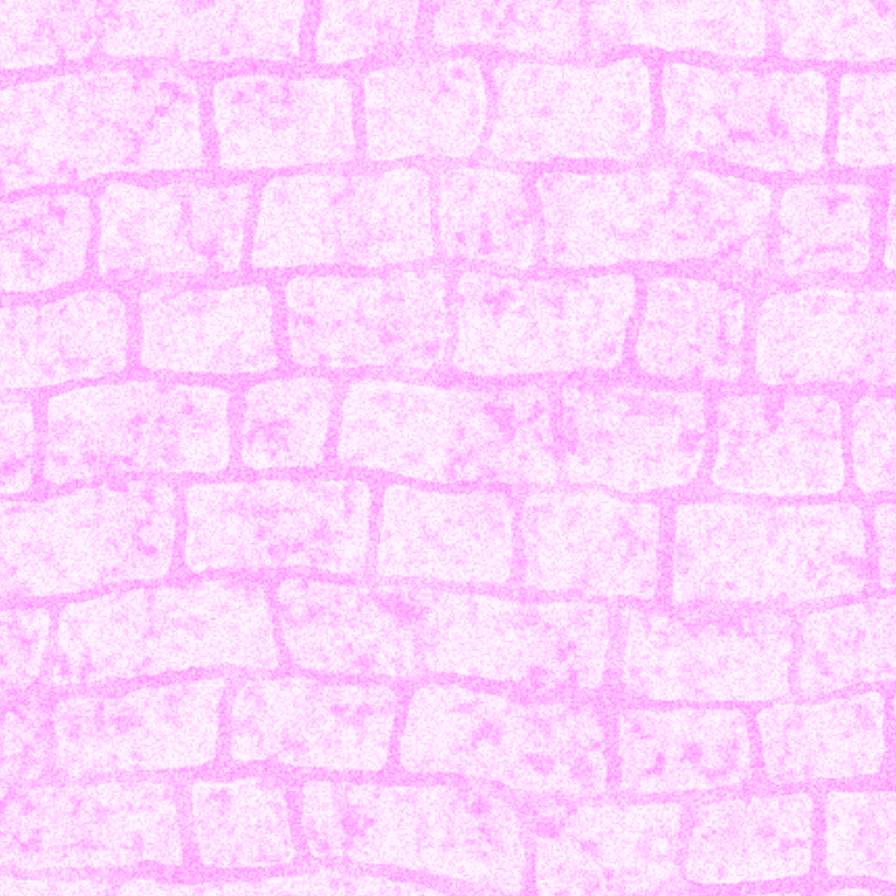
A Shadertoy shader for this texture:

```glsl
// Pale pink wall of irregular, speckled stone blocks with grainy mortar joints.

const float ROWS = 8.5;
const float COLUMNS = 5.3;
const float CORNER_RADIUS = 0.022;

float hash(vec2 p) {
    vec3 q = fract(p.xyx * vec3(0.1031, 0.1030, 0.0973));
    q += dot(q, q.yzx + 33.33);
    return fract((q.x + q.y) * q.z);
}

float noise(vec2 p) {
    vec2 i = floor(p);
    vec2 f = fract(p);
    f = f * f * (3.0 - 2.0 * f);
    float bottom = mix(hash(i), hash(i + vec2(1.0, 0.0)), f.x);
    float top = mix(hash(i + vec2(0.0, 1.0)), hash(i + vec2(1.0, 1.0)), f.x);
    return mix(bottom, top, f.y);
}

float fbm(vec2 p) {
    float sum = 0.0;
    float weight = 0.5;
    for (int i = 0; i < 3; i++) {
        sum += weight * noise(p);
        p = mat2(1.6, 1.2, -1.2, 1.6) * p + 17.3;
        weight *= 0.5;
    }
    return sum / 0.875;
}

// Distance to the nearest upright joint of a row; joints are jittered and tilted.
float uprightJoint(float x, float row, float height) {
    float u = x * COLUMNS + 7.0 * hash(vec2(row, 3.7)) + 20.0;
    float nearest = 1.0;
    for (int k = -1; k <= 2; k++) {
        float joint = floor(u) + float(k);
        float shift = 0.5 * (hash(vec2(joint, row)) - 0.5);
        float tilt = 0.22 * (hash(vec2(row, joint + 51.0)) - 0.5);
        nearest = min(nearest, abs(u - joint - shift - tilt * (height - 0.5)));
    }
    return nearest / COLUMNS;
}

// Depth inside a round-cornered stone, zero on the joint centre lines.
float stoneDepth(vec2 p) {
    vec2 wobble = vec2(noise(p * 24.0 + 5.0), noise(p * 24.0 + 41.0)) - 0.5;
    vec2 rough = vec2(noise(p * 75.0 + 9.0), noise(p * 75.0 + 63.0)) - 0.5;
    p += 0.009 * wobble + 0.004 * rough;
    float v = p.y * ROWS + 0.6 * (noise(p * vec2(3.2, 2.6) + 11.0) - 0.5);
    v += 0.22 * (noise(p * vec2(8.0, 4.0) + 31.0) - 0.5) + 10.0;
    float height = fract(v);
    float level = min(height, 1.0 - height) / ROWS;
    float upright = uprightJoint(p.x, floor(v), height);
    vec2 corner = max(CORNER_RADIUS - vec2(upright, level), 0.0);
    return CORNER_RADIUS - length(corner);
}

// Fine grain, centred on zero.
float grain(vec2 p) {
    return 0.6 * noise(p * 430.0) + 0.4 * noise(p.yx * 310.0 + 77.0) - 0.5;
}

// Green level of the stone face: dark flecks and broad worn patches.
float stoneTone(vec2 p) {
    float flecks = smoothstep(0.47, 0.78, fbm(p * 72.0 + 3.0));
    float patches = smoothstep(0.35, 0.75, fbm(p * 13.0 + 29.0));
    float scratch = abs(fbm(p * vec2(18.0, 30.0) + 90.0) - 0.5);
    float crack = (1.0 - smoothstep(0.0, 0.012, scratch)) * patches;
    return 0.915 - flecks * (0.10 + 0.08 * patches) - 0.055 * patches - 0.04 * crack;
}

void mainImage(out vec4 fragColor, in vec2 fragCoord) {
    vec2 p = fragCoord / iResolution.y;
    float depth = stoneDepth(p);

    // Joints vary in width and in strength.
    float halfWidth = 0.0045 + 0.0055 * noise(p * 9.0 + 19.0);
    float mortar = 1.0 - smoothstep(halfWidth - 0.002, halfWidth + 0.003, depth);
    mortar *= mix(0.55, 1.0, smoothstep(0.2, 0.5, noise(p * 11.0 + 83.0)));

    // Worn light rim just inside each stone, with a thin shadow at the joint.
    float inset = depth - halfWidth;
    float rim = smoothstep(0.001, 0.004, inset) * (1.0 - smoothstep(0.004, 0.011, inset));
    rim *= smoothstep(0.4, 0.7, noise(p * 15.0 + 47.0));
    float shadow = 1.0 - smoothstep(0.0, 0.0025, abs(inset));
    shadow *= smoothstep(0.5, 0.8, noise(p * 13.0 + 59.0));

    float mortarTone = 0.715 + 0.08 * (fbm(p * 60.0 + 7.0) - 0.5);
    float tone = mix(stoneTone(p) + 0.035 * rim, mortarTone, mortar);
    tone -= 0.035 * shadow;
    tone += grain(p) * mix(0.30, 0.36, mortar);

    fragColor = vec4(1.0, clamp(tone, 0.56, 0.955), 1.0, 1.0);
}
```
